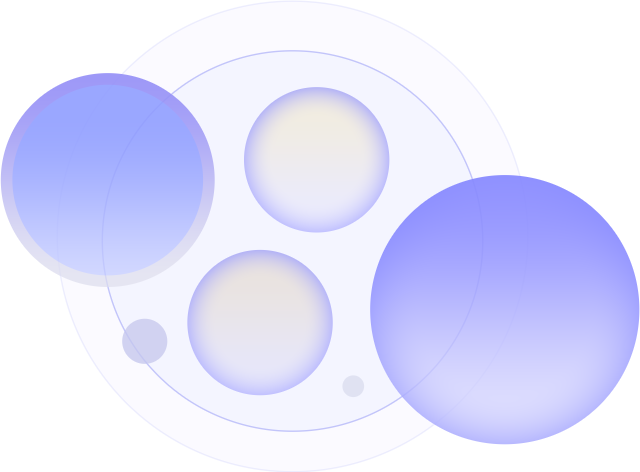
Reproduce this background procedurally as a Shadertoy shader.

```glsl
// Soft lavender discs floating over two thin concentric rings on white.

#define PAPER      vec3(1.0)
#define HALO_FILL  vec3(0.984, 0.982, 1.0)
#define PLATE_FILL vec3(0.957, 0.961, 1.0)
#define RING_TINT  vec3(0.45, 0.47, 0.95)
#define RIM_BLUE   vec3(0.53, 0.54, 1.0)
#define RIM_LILAC  vec3(0.69, 0.69, 0.97)
#define RING_HALF_WIDTH 0.0015
#define RING_SHOW_THROUGH 0.35

// Signed distance to a circle (x, y, radius); one unit is the canvas height.
float circle(vec2 p, vec3 c) {
    return length(p - c.xy) - c.z;
}

// Antialiased coverage of a signed distance.
float coverage(float d) {
    return clamp(0.5 - d * iResolution.y, 0.0, 1.0);
}

// Depth below the top of a disc: 0 at its top, 1 at its bottom.
float descent(vec2 p, vec3 c) {
    return clamp(0.5 - 0.5 * (p.y - c.y) / c.z, 0.0, 1.0);
}

// Inner glow that fades from the rim toward the centre.
float rimGlow(float d, float width) {
    float g = clamp(1.0 + d / width, 0.0, 1.0);
    return g * g;
}

// Cream disc with a lilac inner glow.
vec3 pearl(vec3 color, vec2 p, vec3 c, vec3 top, vec3 bottom) {
    float d = circle(p, c);
    float t = descent(p, c);
    vec3 body = mix(top, bottom, smoothstep(0.1, 0.95, t));
    vec3 rim = RIM_LILAC + vec3(0.06, 0.06, 0.03) * t;
    body = mix(body, rim, 0.95 * rimGlow(d, 0.062));
    return mix(color, body, coverage(d));
}

void mainImage(out vec4 fragColor, in vec2 fragCoord) {
    vec2 p = (fragCoord - 0.5 * iResolution.xy) / iResolution.y;

    // Layout
    vec3 halo      = vec3(-0.0582, -0.0010, 0.4985);
    vec3 plate     = vec3(-0.0582, -0.0106, 0.4030);
    vec3 leftDisc  = vec3(-0.4497,  0.1185, 0.2266);
    vec3 rightDisc = vec3( 0.3915, -0.1561, 0.2852);
    vec3 upper     = vec3(-0.0070,  0.1614, 0.1540);
    vec3 lower     = vec3(-0.1270, -0.1834, 0.1540);
    vec3 smallDot  = vec3(-0.3713, -0.2231, 0.0478);
    vec3 tinyDot   = vec3( 0.0705, -0.3183, 0.0230);

    // Pale concentric backdrop
    float haloDist = circle(p, halo);
    float plateDist = circle(p, plate);
    vec3 color = mix(PAPER, HALO_FILL, coverage(haloDist));
    color = mix(color, PLATE_FILL, coverage(plateDist));

    // Left disc: graded border around a blue core
    float leftMask = coverage(circle(p, leftDisc));
    float t = descent(p, leftDisc);
    vec3 border = mix(vec3(0.62, 0.60, 0.97), vec3(0.90, 0.90, 0.95),
                      smoothstep(0.0, 1.0, t));
    color = mix(color, border, leftMask);
    vec3 core = mix(vec3(0.605, 0.655, 1.0), vec3(0.84, 0.86, 1.0),
                    smoothstep(0.2, 1.1, t));
    color = mix(color, core, coverage(circle(p, vec3(leftDisc.xy, 0.2020))));

    // Right disc: vertical fade with a blue inner glow
    float rightDist = circle(p, rightDisc);
    float rightMask = coverage(rightDist);
    vec3 body = mix(vec3(0.585, 0.59, 1.0), vec3(0.87, 0.87, 0.995),
                    smoothstep(0.05, 0.93, descent(p, rightDisc)));
    body = mix(body, RIM_BLUE, 0.45 * rimGlow(rightDist, 0.11));
    color = mix(color, body, rightMask);

    // Cream pearls
    color = pearl(color, p, upper, vec3(0.945, 0.925, 0.88), vec3(0.92, 0.92, 0.99));
    color = pearl(color, p, lower, vec3(0.915, 0.89, 0.875), vec3(0.905, 0.905, 0.98));

    // Small accents
    float smallMask = coverage(circle(p, smallDot));
    color = mix(color, vec3(0.82, 0.825, 0.945), smallMask);
    color = mix(color, vec3(0.88, 0.888, 0.95), coverage(circle(p, tinyDot)));

    // Thin rings, faint where discs cover them
    float covered = max(max(leftMask, rightMask), smallMask);
    float strength = mix(1.0, RING_SHOW_THROUGH, covered);
    float haloLine = coverage(abs(haloDist) - RING_HALF_WIDTH);
    float plateLine = coverage(abs(plateDist) - RING_HALF_WIDTH);
    color = mix(color, RING_TINT, 0.12 * strength * haloLine);
    color = mix(color, RING_TINT, 0.40 * strength * plateLine);

    fragColor = vec4(color, 1.0);
}
```
